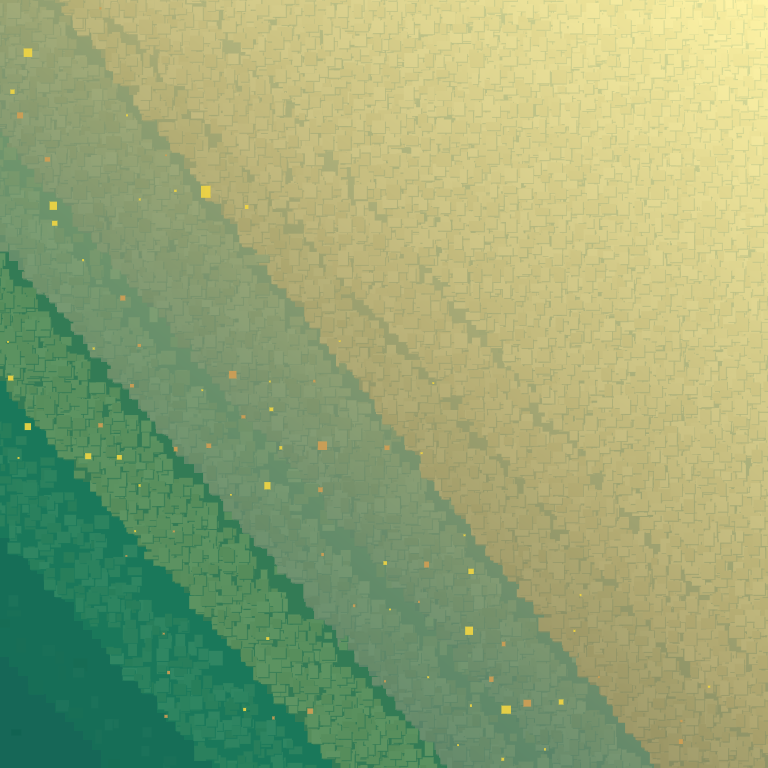
A Shadertoy shader for this background:

```glsl
// Diagonal bands running from deep teal to pale straw, covered by a mosaic of
// small overlapping tiles. Each band thins its tiles out along its upper edge, so
// the darker ground shows as a stepped stripe; gold squares are scattered on top.

const int EDGES = 8;
const int TILE_LAYERS = 9;
const float TILE_CELL = 0.0215;    // grid pitch of one tile layer
const float GROUND_STEP = 0.012;   // stair size of the ground edges
const float EDGE_JITTER = 0.008;   // roughness of the tiled edges
const float TILE_VARIATION = 0.035;
const vec2 SHADOW_OFFSET = vec2(0.0016, -0.0016);
const float SHADOW_STRENGTH = 0.75;
const vec3 GROUND_TINT = vec3(1.0, 0.55, 0.25);
const float SPARK_CELL = 0.048;
const float SPARK_CHANCE = 0.42;
const vec3 GOLD = vec3(0.95, 0.84, 0.26);
const vec3 AMBER = vec3(0.82, 0.62, 0.33);

// Band edges, upper right to lower left: offset, lean, stripe width, stripe strength
const vec4 EDGE[EDGES] = vec4[EDGES](
    vec4(1.108, 0.840, 0.036, 0.85), vec4(1.018, 0.886, 0.036, 0.88),
    vec4(0.862, 0.784, 0.042, 0.97), vec4(0.729, 0.878, 0.065, 0.92),
    vec4(0.592, 0.862, 0.040, 0.97), vec4(0.443, 0.877, 0.055, 0.96),
    vec4(0.280, 0.903, 0.060, 0.97), vec4(0.143, 0.930, 0.060, 1.00));

// Tile colour of each band at MID_LIGHT, and its change with light
const float MID_LIGHT = 0.4;
const vec3 BAND_COLOR[EDGES + 1] = vec3[EDGES + 1](
    vec3(0.640, 0.610, 0.410), vec3(0.635, 0.605, 0.410), vec3(0.620, 0.600, 0.410),
    vec3(0.475, 0.582, 0.434), vec3(0.465, 0.595, 0.432), vec3(0.350, 0.565, 0.370),
    vec3(0.170, 0.510, 0.370), vec3(0.100, 0.440, 0.345), vec3(0.085, 0.405, 0.340));
const vec3 BAND_LIGHT[EDGES + 1] = vec3[EDGES + 1](
    vec3(0.59, 0.57, 0.39), vec3(0.59, 0.57, 0.38), vec3(0.57, 0.55, 0.34),
    vec3(0.90, 0.45, 0.15), vec3(0.50, 0.40, 0.10), vec3(0.0),
    vec3(0.0), vec3(0.0), vec3(0.0));
const float BAND_FILL[EDGES + 1] = float[EDGES + 1](
    0.78, 0.78, 0.76, 0.72, 0.70, 0.62, 0.32, 0.05, 0.0);
const float GROUND_DROP[EDGES + 1] = float[EDGES + 1](
    0.12, 0.10, 0.09, 0.06, 0.055, 0.15, 0.07, 0.015, 0.0);

float hash(vec2 p) {
    return fract(sin(dot(p, vec2(127.1, 311.7))) * 43758.5);
}

vec2 hash2(vec2 p) {
    return vec2(hash(p), hash(p + 37.3));
}

float valueNoise(vec2 p) {
    vec2 i = floor(p), f = fract(p);
    f = f * f * (3.0 - 2.0 * f);
    return mix(mix(hash(i), hash(i + vec2(1, 0)), f.x),
               mix(hash(i + vec2(0, 1)), hash(i + vec2(1, 1)), f.x), f.y);
}

// Index of the band at p; fill receives the chance of a tile there
int bandAt(vec2 p, out float fill) {
    int band = 0;
    float gap = 0.0;
    float patches = smoothstep(0.25, 0.6, valueNoise(p * 7.0));
    for (int i = 0; i < EDGES; i++) {
        vec4 e = EDGE[i];
        float depth = e.x - p.x - p.y * e.y;
        if (depth > 0.0) {
            band = i + 1;
            gap = e.w * mix(patches, 1.0, e.w) * (1.0 - smoothstep(0.4 * e.z, e.z, depth));
        }
    }
    fill = BAND_FILL[band] * (1.0 - gap);
    return band;
}

vec3 tileColor(int band, vec2 p) {
    float light = dot(p, vec2(0.45, 0.55));
    return BAND_COLOR[band] + BAND_LIGHT[band] * (light - MID_LIGHT);
}

vec3 groundColor(int band, vec2 p) {
    return tileColor(band, p) - GROUND_DROP[band] * GROUND_TINT;
}

// Smooth coverage of an axis-aligned box
float boxMask(vec2 p, vec2 halfSize, float pixel) {
    vec2 d = abs(p) - halfSize;
    return clamp(0.5 - max(d.x, d.y) / pixel, 0.0, 1.0);
}

void mainImage(out vec4 fragColor, in vec2 fragCoord) {
    vec2 p = fragCoord / iResolution.xy;
    float pixel = 1.0 / min(iResolution.x, iResolution.y);
    float fill;

    // Ground with stepped band edges
    int band = bandAt((floor(p / GROUND_STEP) + 0.5) * GROUND_STEP, fill);
    vec3 color = groundColor(band, p);

    // Overlapping tile layers, each tile with a thin shadow
    for (int layer = 0; layer < TILE_LAYERS; layer++) {
        vec2 seed = vec2(float(layer) * 17.0 + 3.0, float(layer) * 29.0 + 5.0);
        vec2 grid = p / TILE_CELL + hash2(seed);
        vec2 id = floor(grid) + seed;
        vec2 halfSize = mix(vec2(0.18), vec2(0.46), hash2(id + 11.0));
        vec2 shift = (hash2(id + 53.0) - 0.5) * (0.94 - 2.0 * halfSize);
        vec2 local = (fract(grid) - 0.5 - shift) * TILE_CELL;
        vec2 center = p - local;
        halfSize *= TILE_CELL;

        int tileBand = bandAt(center + EDGE_JITTER * (hash2(id + 71.0) - 0.5), fill);
        float present = step(hash(id + 91.0), fill);
        float shadow = boxMask(local - SHADOW_OFFSET, halfSize, pixel);
        color = mix(color, groundColor(tileBand, p), shadow * present * SHADOW_STRENGTH);
        vec3 tile = tileColor(tileBand, p) + TILE_VARIATION * (hash(id + 23.0) - 0.5);
        color = mix(color, tile, boxMask(local, halfSize, pixel) * present);
    }

    // Scattered gold and amber squares, mostly tiny
    vec2 id = floor(p / SPARK_CELL);
    vec2 local = (fract(p / SPARK_CELL) - 0.2 - 0.6 * hash2(id + 7.0)) * SPARK_CELL;
    float across = dot(p - local, vec2(1.0, 0.85));
    float zone = smoothstep(0.26, 0.40, across) * (1.0 - smoothstep(0.75, 1.12, across));
    float size = mix(0.0012, 0.0065, pow(hash(id + 13.0), 3.0));
    float spark = boxMask(local, size * vec2(1.0, 0.8 + 0.5 * hash(id + 19.0)), pixel);
    spark *= step(hash(id + 31.0), SPARK_CHANCE * zone);
    color = mix(color, mix(GOLD, AMBER, step(0.5, hash(id + 43.0))), spark * 0.9);

    fragColor = vec4(clamp(color, 0.0, 1.0), 1.0);
}
```
